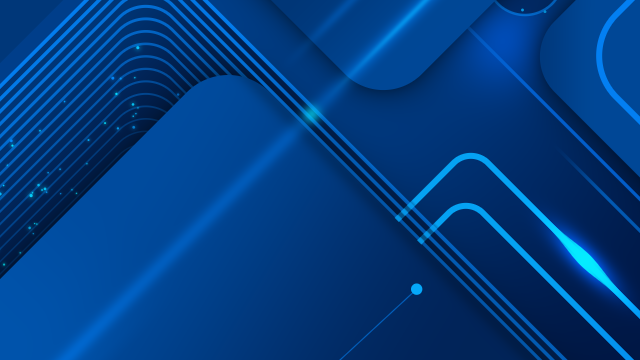
This background is drawn by a Shadertoy shader. Its source:

```glsl
#define GRID 432.0
#define DEEP vec3(0.0, 0.09, 0.27)
#define NAVY vec3(0.005, 0.155, 0.385)
#define MID vec3(0.0, 0.245, 0.54)
#define LIGHT vec3(0.0, 0.295, 0.62)
#define AZURE vec3(0.01, 0.50, 0.95)
#define SKY vec3(0.02, 0.66, 0.98)
#define CYAN vec3(0.02, 0.92, 1.0)
#define LINE_GAP 15.0
#define LINE_COUNT 16
#define SPARKS 44

float unitPixel() { return GRID / iResolution.y; }

float fill(float d) { return clamp(0.5 - d / unitPixel(), 0.0, 1.0); }

float stroke(float d, float halfWidth) { return fill(abs(d) - halfWidth); }

float gauss(float x, float width) { return exp(-x * x / (width * width)); }

float hash(float n) { return fract(sin(n * 91.37) * 4375.85); }

// Rounded right-angle corner, opening towards +y; q is relative to its sharp tip
float corner(vec2 q, float radius) {
    vec2 e = radius - vec2(q.x + q.y, q.y - q.x) * 0.7071;
    return length(max(e, 0.0)) + min(max(e.x, e.y), 0.0) - radius;
}

float segment(vec2 p, vec2 a, vec2 b) {
    vec2 ab = b - a;
    return length(p - a - ab * clamp(dot(p - a, ab) / dot(ab, ab), 0.0, 1.0));
}

// Raised panel with a soft shadow around it
vec3 panel(vec3 col, vec3 face, float d, float shadowWidth) {
    col *= 1.0 - 0.38 * exp(-max(d, 0.0) / shadowWidth);
    return mix(col, face, fill(d));
}

// Stacked rounded chevrons, thinner and dimmer further down
vec3 chevrons(vec3 col, vec2 p, int first, int last) {
    for (int i = first; i < last; i++) {
        float n = float(i), fade = n / float(LINE_COUNT);
        float d = corner(p - vec2(175.0, LINE_GAP * n - 71.0), 45.0);
        float alpha = mix(0.95, 0.2, fade) * (1.0 - 0.3 * smoothstep(260.0, 420.0, p.x));
        col = mix(col, AZURE, alpha * stroke(d, mix(2.2, 0.7, fade)));
    }
    return col;
}

// Bright hook whose left end is translucent over the long lines
vec3 hook(vec3 col, vec2 p, vec2 tip, float fall) {
    float shape = stroke(corner(p - tip, 29.0), 3.6) * fill((212.0 - fall) * 0.7071);
    float crossing = 0.0;
    for (int i = 0; i < 3; i++)
        crossing += stroke((fall - 246.0 + LINE_GAP * float(i)) * 0.7071, 3.0);
    float alpha = mix(0.4 + 0.35 * crossing, 0.95, smoothstep(246.0, 256.0, fall));
    vec3 tint = mix(SKY, AZURE, smoothstep(620.0, 800.0, p.x) * 0.5);
    return mix(col, tint, shape * alpha);
}

void mainImage(out vec4 fragColor, in vec2 fragCoord) {
    // Grid coordinates, y pointing down, with the two diagonal axes
    vec2 p = vec2(fragCoord.x, iResolution.y - fragCoord.y) * unitPixel();
    float rise = p.x + p.y;
    float fall = p.x - p.y;

    // Backdrop and blue haze at the upper right
    vec3 col = mix(MID, DEEP, smoothstep(430.0, 1230.0, rise));
    col += vec3(0.0, 0.10, 0.27) * exp(-dot(p - vec2(608.0, 48.0), p - vec2(608.0, 48.0)) / 3000.0);
    col = mix(col, MID * 0.88, fill((rise - 76.0) * 0.7071));

    // Dark bed with chevrons
    float bed = corner(p - vec2(175.0, -71.0), 45.0);
    col = mix(col, mix(MID * 0.85, NAVY * 0.85, smoothstep(130.0, 320.0, rise)), fill(bed));
    col = chevrons(col, p, 3, LINE_COUNT);

    // Scattered sparks
    for (int i = 0; i < SPARKS; i++) {
        float n = float(i) + 1.0;
        float along = mix(-320.0, 110.0, hash(n)), across = mix(130.0, 328.0, sqrt(hash(n + 60.3)));
        float d = length(p - 0.5 * vec2(across + along, across - along));
        float size = 0.7 + 1.6 * pow(hash(n + 17.7), 3.0);
        col = mix(col, mix(AZURE, CYAN, hash(n + 5.1)), 0.8 * fill(d - size) + 0.25 * gauss(d, size * 2.5));
    }

    // Main panel
    float mainEdge = corner(p - vec2(274.0, 61.0), 70.0);
    vec3 face = mix(LIGHT, NAVY * 0.9, smoothstep(330.0, 1020.0, rise + 0.25 * fall));
    face *= 1.0 - 0.2 * gauss(fall - 208.0, 16.0);
    face += vec3(0.0, 0.03, 0.05) * fill((rise - 560.0) * 0.05) * smoothstep(-100.0, -400.0, fall);
    col = panel(col, face, mainEdge, 22.0);

    // Ring behind the top panel
    float ring = length(p - vec2(630.0, -28.0)) - 46.0;
    col = mix(col, NAVY, 0.8 * fill(ring));
    col = mix(col, AZURE, 0.8 * stroke(ring, 1.5));
    col = mix(col, SKY, fill(min(length(p - vec2(627.0, 12.0)), length(p - vec2(654.0, 14.0))) - 1.7));

    // Right panel with its inner band, and parallel lines
    float rightEdge = corner((p - vec2(623.0, 68.0)).yx, 60.0);
    col = panel(col, mix(MID * 0.9, LIGHT * 0.95, smoothstep(640.0, 720.0, p.x)), rightEdge, 18.0);
    col = mix(col, AZURE, stroke(corner((p - vec2(690.0, 67.0)).yx, 70.0), 3.6));
    col = mix(col, vec3(0.01, 0.39, 0.84), 0.9 * stroke((fall - 529.0) * 0.7071, 2.0));
    col = mix(col, AZURE, 0.6 * smoothstep(830.0, 980.0, rise) * stroke((fall - 491.0) * 0.7071, 2.0));

    // Top panel
    float topEdge = corner((p - vec2(460.0, 135.0)) * vec2(1.0, -1.0), 65.0);
    col = panel(col, mix(MID * 0.86, LIGHT * 0.95, smoothstep(330.0, 580.0, rise)), topEdge, 16.0);

    // Light beams and the long lines
    float beam = (rise - 511.0) * 0.7071;
    float upper = smoothstep(250.0, 480.0, fall);
    col += vec3(0.0, 0.12, 0.21) * gauss(beam, 10.0) * (0.75 + 0.25 * upper);
    col = mix(col, SKY, 0.65 * upper * gauss(beam, 3.5));
    col += vec3(0.0, 0.08, 0.14) * gauss((rise - 422.0) * 0.7071, 6.0) * smoothstep(240.0, 400.0, fall);
    col = chevrons(col, p, 0, 3);
    col = mix(col, CYAN, 0.6 * gauss(length(p - vec2(374.0, 137.0)), 10.0));

    // Hooks, with a flare along the upper one
    col = hook(col, p, vec2(559.0, 235.0), fall);
    col = hook(col, p, vec2(565.0, 175.0), fall);
    float flareAlong = (rise - 1014.0) * 0.7071;
    float flareAcross = (fall - 390.0) * 0.7071;
    col += vec3(0.0, 0.28, 0.75) * gauss(flareAlong, 50.0) * gauss(flareAcross, 15.0);
    float flare = stroke(flareAcross, 3.2 + 5.0 * gauss(flareAlong, 34.0));
    col = mix(col, CYAN, flare * gauss(flareAlong, 62.0));

    // Pin with a thin tail
    vec2 pin = vec2(500.0, 347.0);
    col = mix(col, AZURE, 0.6 * fill(segment(p, pin, vec2(408.0, 432.0)) - 0.7));
    col = mix(col, SKY, fill(length(p - pin) - 6.8));

    fragColor = vec4(clamp(col, 0.0, 1.0), 1.0);
}
```
